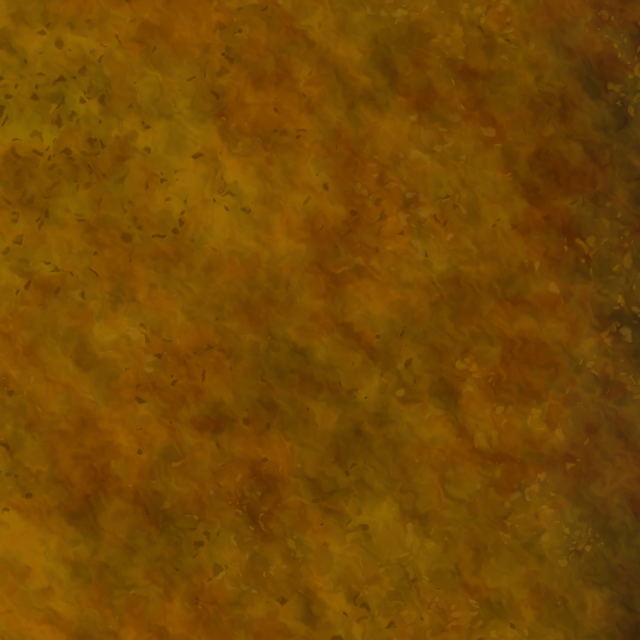
Write a three.js fragment shader that draws this texture.

```glsl
// Weathered ochre surface: mottled amber and brown grain with pale flakes and dark pits.
varying vec2 vUv;

const vec3 AMBER = vec3(0.57, 0.373, 0.012);
const vec3 UMBER = vec3(0.335, 0.185, 0.006);
const vec3 FLAKE = vec3(0.61, 0.44, 0.10);
const vec3 GOLD = vec3(0.61, 0.42, 0.02);
const vec3 PIT = vec3(0.30, 0.165, 0.01);
const vec3 OLIVE_SHIFT = vec3(-0.055, 0.012, 0.0);
const vec3 RUST_SHIFT = vec3(0.012, -0.026, -0.005);
const vec3 EDGE_SHADE = vec3(-0.065, -0.025, 0.035);

const float CLOUD_SCALE = 5.0;
const float GRAIN_SCALE = 24.0;
const float CLOUD_CONTRAST = 0.62;
const float GRAIN_CONTRAST = 1.05;
const float FINE_CONTRAST = 0.22;
const float FLAKE_CELLS = 36.0;
const float PIT_CELLS = 48.0;

float hash(vec2 p) {
  vec3 q = fract(vec3(p.xyx) * 0.1031);
  q += dot(q, q.yzx + 33.33);
  return fract((q.x + q.y) * q.z);
}

float noise(vec2 p) {
  vec2 i = floor(p);
  vec2 f = fract(p);
  f = f * f * (3.0 - 2.0 * f);
  vec2 e = vec2(1.0, 0.0);
  return mix(mix(hash(i), hash(i + e.xy), f.x),
             mix(hash(i + e.yx), hash(i + e.xx), f.x), f.y);
}

float fbm(vec2 p) {
  float sum = 0.0;
  float amp = 0.5;
  for (int i = 0; i < 4; i++) {
    sum += amp * noise(p);
    p = mat2(1.6, 1.2, -1.2, 1.6) * p + 17.3;
    amp *= 0.55;
  }
  return sum / 1.01;
}

// Soft elliptical patch, 1 at its centre.
float patchAt(vec2 p, vec2 centre, vec2 radius) {
  vec2 d = (p - centre) / radius;
  return exp(-dot(d, d));
}

// Irregular scattered specks; density from 0 to 1 sets how many cells are filled.
float specks(vec2 p, float density, float seed) {
  vec2 cell = floor(p);
  float cover = 0.0;
  for (int y = -1; y <= 1; y++) {
    for (int x = -1; x <= 1; x++) {
      vec2 id = cell + vec2(x, y) + seed;
      vec2 d = p + seed - id - vec2(hash(id + 3.1), hash(id + 7.7));
      float angle = 6.283 * hash(id + 11.9);
      float c = cos(angle);
      float s = sin(angle);
      d = mat2(c, s, -s, c) * d * vec2(1.0, 1.0 + 0.9 * hash(id + 19.3));
      float pick = hash(id + 23.5);
      float radius = mix(0.2, 0.48, hash(id + 29.1)) * smoothstep(pick, pick + 0.2, density);
      float strength = mix(0.4, 1.0, hash(id + 37.7));
      cover = max(cover, strength * (1.0 - smoothstep(radius * 0.45, radius + 0.08, length(d)))
                         * step(0.02, radius));
    }
  }
  return cover;
}

void main() {
  vec2 p = vUv;
  vec2 warp = vec2(fbm(p * 30.0), fbm(p * 30.0 + 41.0)) - 0.5;
  vec2 fineWarp = vec2(noise(p * 95.0), noise(p * 95.0 + 53.0)) - 0.5;
  vec2 q = p + warp * 0.03 + fineWarp * 0.007;
  vec2 lean = vec2(q.x + 0.35 * q.y, q.y * 0.85);

  // Broad light, falling from the left to the right
  float cloud = fbm(lean * CLOUD_SCALE + 5.0) - 0.5;
  float olive = patchAt(q, vec2(0.08, 0.72), vec2(0.14, 0.17));
  float edge = smoothstep(0.84, 1.02, p.x + 0.25 * cloud);
  float tone = 0.86 - 0.56 * p.x + CLOUD_CONTRAST * cloud;
  tone += 0.16 * patchAt(p, vec2(0.47, 0.86), vec2(0.13, 0.16));
  tone -= 0.20 * patchAt(p, vec2(0.36, 0.30), vec2(0.20, 0.17));
  tone -= 0.14 * patchAt(p, vec2(0.92, 0.84), vec2(0.10, 0.20));

  // Slanting dark streak at the lower left
  vec2 streak = p - vec2(0.12, 0.22);
  streak = vec2(0.85 * streak.x + 0.53 * streak.y, 0.85 * streak.y - 0.53 * streak.x);
  tone -= 0.26 * patchAt(streak + warp * 0.05, vec2(0.0), vec2(0.03, 0.16));

  // Mottled grain
  float grain = fbm(lean * GRAIN_SCALE + 9.0) - 0.5;
  float fine = noise(lean * 120.0) - 0.5;
  tone += GRAIN_CONTRAST * grain + FINE_CONTRAST * fine;
  vec3 color = mix(UMBER, AMBER, clamp(tone, -0.15, 1.12));

  // Hue drift between rust and olive
  float hue = fbm(p * 7.0 + 63.0) + 0.5 * (noise(q * 38.0 + 21.0) - 0.5);
  color += RUST_SHIFT * smoothstep(0.48, 0.75, hue);
  color += OLIVE_SHIFT * (0.75 * olive + 0.45 * smoothstep(0.5, 0.2, hue));
  color += EDGE_SHADE * edge;

  // Dark pits, thickest in the olive patch
  float cluster = fbm(p * 9.0 + 80.0);
  float pitDensity = 0.65 * olive + 0.45 * smoothstep(0.48, 0.72, cluster);
  color = mix(color, PIT, 0.62 * specks(q * PIT_CELLS, pitDensity, 70.0));

  // Pale flakes, more frequent toward the right, and a short slanted ridge
  float ridge = patchAt(q, vec2(0.84, 0.20 + 0.5 * (p.x - 0.76)), vec2(0.08, 0.018));
  float flakeDensity = smoothstep(0.42, 0.70, fbm(p * 8.0 + 120.0)) * (0.25 + 0.6 * p.x);
  float flakes = specks(q * FLAKE_CELLS, flakeDensity + 0.8 * ridge, 130.0);
  float chips = specks(q * FLAKE_CELLS * 1.7, flakeDensity * 0.9, 210.0);
  vec3 flakeColor = mix(GOLD, FLAKE, smoothstep(0.3, 0.7, noise(p * 14.0 + 31.0)));
  color = mix(color, flakeColor, 0.48 * max(flakes, 0.85 * chips) + 0.12 * ridge);

  gl_FragColor = vec4(clamp(color, 0.0, 1.0), 1.0);
}
```
